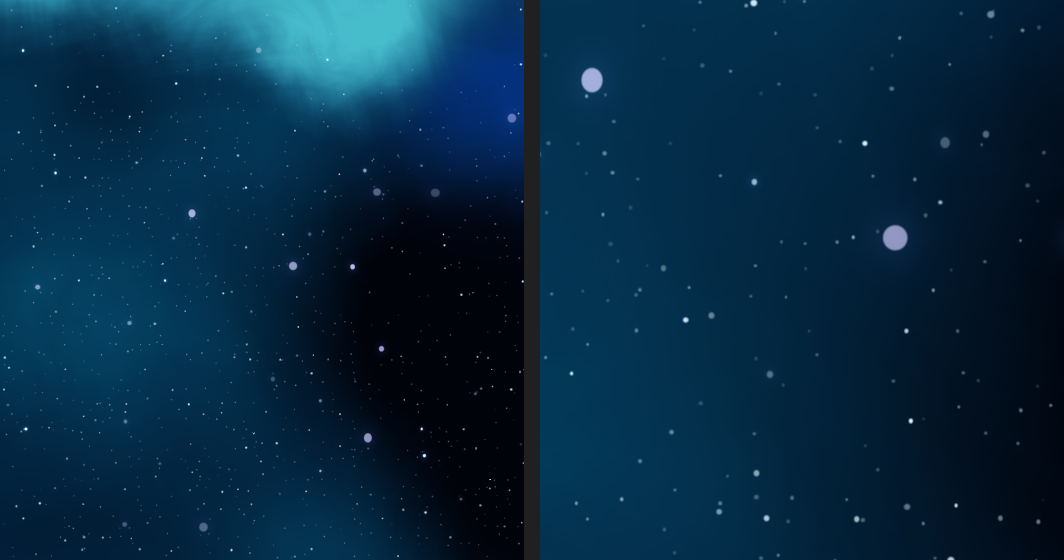
Left, the full canvas; right, a detail of the centre.
A Shadertoy shader for this texture:

```glsl
// A deep-space nebula: teal haze and a bright cyan cloud bank around a dark void.
// Clouds are layered, warped sines; soft ellipses place the colours.
// Stars are jittered discs in cellular grids, from fine dust to a few large orbs.

const vec3 NAVY  = vec3(0.008, 0.115, 0.215);
const vec3 TEAL  = vec3(0.015, 0.260, 0.390);
const vec3 VOID  = vec3(0.004, 0.010, 0.040);
const vec3 BLUE  = vec3(0.015, 0.190, 0.490);
const vec3 AZURE = vec3(0.090, 0.420, 0.560);
const vec3 CYAN  = vec3(0.280, 0.740, 0.800);
const vec3 WHITE = vec3(0.860, 0.950, 1.000);
const vec3 LILAC = vec3(0.740, 0.700, 0.860);

vec3 hash3(vec2 cell, float seed) {
    vec3 q = fract(vec3(cell.xyx + seed) * vec3(0.1031, 0.1030, 0.0973));
    q += dot(q, q.yxz + 33.33);
    return fract((q.xxy + q.yzz) * q.zyx);
}

// Layered sines, each octave turned and bent by itself; centred on zero
float clouds(vec2 p, float seed) {
    const mat2 turn = mat2(0.80, 0.60, -0.60, 0.80);
    float sum = 0.0;
    float amp = 0.5;
    p += seed;
    for (int i = 0; i < 7; i++) {
        p = turn * p;
        p += 0.65 * sin(p.yx * 1.3 + vec2(1.7, 4.1) + float(i) * 2.3);
        sum += amp * sin(p.x) * cos(p.y);
        p *= 1.85;
        amp *= 0.57;
    }
    return sum;
}

// Soft elliptical patch, one at its centre
float patchAt(vec2 p, vec2 centre, vec2 size) {
    vec2 d = (p - centre) / size;
    return exp(-dot(d, d));
}

// One grid of stars; sizes are minimum and maximum radius in canvas heights
vec3 stars(vec2 p, float cells, vec2 sizes, float density, float halo, vec3 tint, float seed) {
    vec2 cell = floor(p * cells);
    vec3 place = hash3(cell, seed);
    vec3 kind = hash3(cell, seed + 57.0);
    float radius = mix(sizes.x, sizes.y, kind.x * kind.x);
    float soft = 0.6 / iResolution.y + 0.0006;
    vec2 offset = p - (cell + 0.2 + 0.6 * place.xy) / cells;
    offset.x *= 0.9 + 0.3 * kind.z;
    float dist = length(offset);
    float disc = 1.0 - smoothstep(radius - soft, radius + soft, dist);
    float glow = halo * exp(-dist * dist / (radius * radius * 5.0));
    float power = mix(0.25, 1.0, kind.y) * step(place.z, density);
    return power * (disc * tint + glow * vec3(0.16, 0.22, 0.48));
}

vec3 nebula(vec2 uv, vec2 p) {
    float broad = clouds(p * 4.0, 2.0);
    float fine = clouds(p * 9.0, 11.0);
    vec2 w = uv + 0.045 * vec2(broad, clouds(p * 4.0, 7.0));

    // Teal haze over the left, the foot and the upper middle
    float haze = patchAt(w, vec2(0.20, 0.43), vec2(0.34, 0.25));
    haze += 0.65 * patchAt(w, vec2(0.60, 0.00), vec2(0.24, 0.17));
    haze += 0.75 * patchAt(w, vec2(0.46, 0.80), vec2(0.20, 0.16));
    haze += 0.45 * patchAt(w, vec2(0.00, 0.82), vec2(0.12, 0.20));
    haze *= 0.92 + 0.30 * broad + 0.18 * fine;
    vec3 col = mix(NAVY, TEAL, clamp(haze, 0.0, 1.0));

    // Dark void on the right and a dim pocket at upper left
    float gap = 1.25 * patchAt(w, vec2(0.93, 0.45), vec2(0.36, 0.25));
    gap += 0.95 * patchAt(w, vec2(1.02, 0.08), vec2(0.24, 0.25));
    gap += 0.30 * patchAt(w, vec2(0.20, 0.80), vec2(0.16, 0.08));
    gap += 0.25 * patchAt(w, vec2(0.18, 0.05), vec2(0.20, 0.08));
    col = mix(col, VOID, smoothstep(0.05, 0.95, gap + 0.08 * broad));

    // Blue glow at the upper right
    float blue = patchAt(w, vec2(1.00, 0.84), vec2(0.23, 0.15));
    col = mix(col, BLUE, clamp(blue * (1.05 + 0.2 * fine), 0.0, 1.0));

    // Cyan bank along the top, sagging right of centre
    float sag = 0.12 * exp(-pow((w.x - 0.67) / 0.17, 2.0));
    float height = w.y - 0.945 + sag + 0.045 * broad + 0.025 * fine;
    float fade = 1.0 - 0.85 * smoothstep(0.78, 0.98, w.x);
    col = mix(col, AZURE, fade * smoothstep(-0.10, 0.05, height));
    float crest = smoothstep(-0.035, 0.12, height) * (0.85 + 0.45 * fine);
    return mix(col, CYAN, clamp(fade * crest, 0.0, 1.0));
}

void mainImage(out vec4 fragColor, in vec2 fragCoord) {
    vec2 uv = fragCoord / iResolution.xy;
    vec2 p = fragCoord / iResolution.y;
    vec3 col = nebula(uv, p);

    // Dust thins out inside the bright bank and gathers in drifts
    float crowd = 1.0 - 0.8 * smoothstep(0.72, 0.95, uv.y);
    crowd *= 0.75 + 0.6 * clouds(p * 6.0, 19.0);
    vec3 light = stars(p, 58.0, vec2(0.0007, 0.0013), 0.34 * crowd, 0.0, WHITE * 0.55, 3.0);
    light += stars(p, 37.0, vec2(0.0010, 0.0021), 0.28 * crowd, 0.0, WHITE, 23.0);
    light += stars(p, 15.0, vec2(0.0018, 0.0036), 0.16, 0.35, WHITE, 41.0);
    light += stars(p, 7.0, vec2(0.0040, 0.0100), 0.17, 0.25, LILAC, 71.0);

    // Screen blend keeps star cores from clipping
    fragColor = vec4(1.0 - (1.0 - col) * (1.0 - clamp(light, 0.0, 1.0)), 1.0);
}
```
